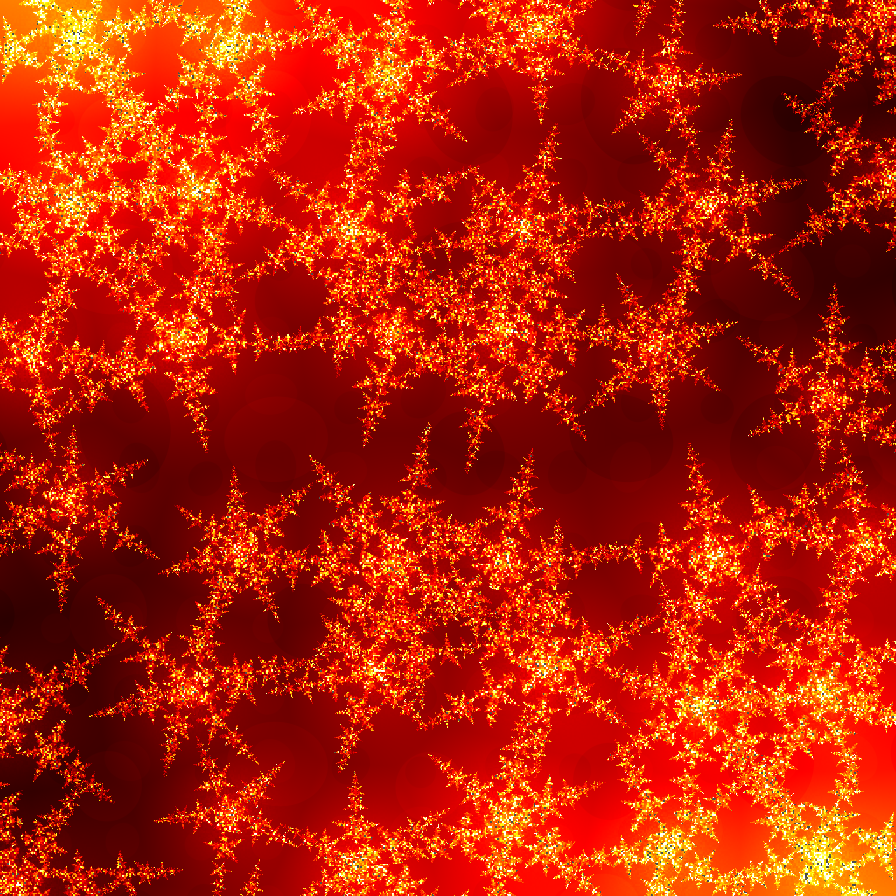
A Shadertoy shader for this background:

```glsl
// Fractal dust: spiky, self-similar star clusters glowing over dark red discs.
// Stars sit on a point-symmetric jittered grid; each is folded into tapering
// arms of smaller stars, then heat plus grain noise runs through a fire ramp.

#define CELL 0.18         // spacing of the star grid
#define RADIUS 0.20       // largest reach of a star
#define TAPER 0.62        // size ratio of neighbours along an arm
#define CHILD 0.50        // star size relative to its distance from the tip
#define GRAIN 512.0       // dust grains across the canvas
#define BASE_HEAT 0.145   // background level at the centre
#define HALO_HEAT 0.13    // red glow inside a cluster
#define DUST_HEAT 0.62    // hottest grain
#define CORE_HEAT 0.26    // extra heat in the star cores
#define TAU 6.2831853

float hash(vec2 p) {
    vec3 q = fract(p.xyx * 0.1031);
    q += dot(q, q.yzx + 33.33);
    return fract((q.x + q.y) * q.z);
}

vec2 hash2(vec2 p) {
    return vec2(hash(p + 17.0), hash(p + 59.0));
}

// Dust cover, halo and core glow of one recursive star
vec3 star(vec2 p, float seed) {
    float r = RADIUS * mix(0.6, 1.0, hash(vec2(seed, 3.0)));
    float m = length(p) / r;
    float halo = 0.6 * exp(-3.0 * m * m);
    float core = exp(-10.0 * m);
    for (int level = 0; level < 3; level++) {
        // Fold the plane onto the axis of the nearest arm
        float arms = 5.0 + floor(3.0 * hash(vec2(seed, 7.0)));
        float wedge = TAU / arms;
        float angle = atan(p.y, p.x) + seed;
        float arm = round(angle / wedge);
        angle -= arm * wedge;
        arm = mod(arm + 0.5, arms);
        arm = floor(arm);
        float reach = r * mix(0.6, 1.0, hash(vec2(seed, arm + 11.0)));
        p = length(p) * vec2(cos(angle), sin(angle));

        // Pick the nearest bead of the geometric chain that ends at the tip
        float toTip = max(reach - p.x, 0.01 * reach);
        float bead = clamp(round(log(toTip / reach) / log(TAPER)), 0.0, 7.0);
        float size = reach * pow(TAPER, bead);
        p.x -= reach - size;
        r = size * CHILD;
        seed = 90.0 * hash(vec2(seed + 5.0 * arm, 13.0 * bead + 2.0));

        m = length(p) / r;
        core += 0.25 * exp(-8.0 * m);
    }
    halo += 0.4 * exp(-m * m);
    return vec3(1.0 - smoothstep(0.4, 1.1, m), halo, core);
}

// Strongest response of the stars around q
vec3 starField(vec2 q) {
    vec3 field = vec3(0.0);
    vec2 home = floor(q / CELL);
    for (int y = -1; y <= 1; y++)
    for (int x = -1; x <= 1; x++) {
        vec2 cell = home + vec2(x, y);
        // Opposite cells share one star, turned by half a circle
        float side = cell.y >= 0.0 ? 1.0 : -1.0;
        vec2 id = side > 0.0 ? cell : -1.0 - cell;
        vec2 centre = (id + 0.5 + 0.5 * (hash2(id + 40.0) - 0.5)) * CELL;
        vec2 local = side * q - centre;
        if (length(local) < RADIUS)
            field = max(field, star(local, 90.0 * hash(id + 71.0)));
    }
    return field;
}

// Flat elliptical discs, one per grid cell, as a signed tone
float discs(vec2 q, float cell) {
    vec2 id = round(q / cell);
    vec2 rnd = hash2(id + 23.0);
    vec2 d = q / cell - id - 0.25 * (rnd - 0.5);
    float tilt = TAU * rnd.x;
    d = mat2(cos(tilt), sin(tilt), -sin(tilt), cos(tilt)) * d;
    d.x *= 1.0 + 0.3 * rnd.y;
    float edge = 0.75 / (cell * iResolution.y);
    float radius = mix(0.2, 0.37, rnd.y);
    float inside = 1.0 - smoothstep(radius - edge, radius + edge, length(d));
    return inside * (rnd.x > 0.4 ? -1.0 : 0.8);
}

// Black, red, yellow, white
vec3 fire(float t) {
    return clamp(vec3(t / 0.365, (t - 0.365) / 0.38, (t - 0.72) / 0.27), 0.0, 1.0);
}

void mainImage(out vec4 fragColor, in vec2 fragCoord) {
    vec2 q = (fragCoord - 0.5 * iResolution.xy) / iResolution.y;

    // Background: bright along one slanted axis, dark across it
    float along = dot(q, vec2(-0.45, 0.89));
    float across = dot(q, vec2(0.89, 0.45));
    float heat = BASE_HEAT + 0.85 * along * along - 0.35 * across * across;
    heat += 0.016 * discs(q, CELL) + 0.01 * discs(q + 0.03, 0.45 * CELL);
    heat = max(heat, 0.04);

    // Clusters: halo, noisy dust and hot cores
    vec3 field = starField(q);
    vec2 grain = floor((q + 0.5) * GRAIN) + 200.0;
    float spark = hash(grain);
    heat += HALO_HEAT * field.y + CORE_HEAT * field.z * (0.3 + 0.7 * spark);
    heat += field.x * (0.05 + DUST_HEAT * spark * spark * spark);

    // A few burnt-out grains among the hottest ones
    float burnt = step(0.9, hash(grain + 331.0)) * smoothstep(0.6, 0.75, heat);
    fragColor = vec4(mix(fire(heat), vec3(0.3), burnt), 1.0);
}
```
